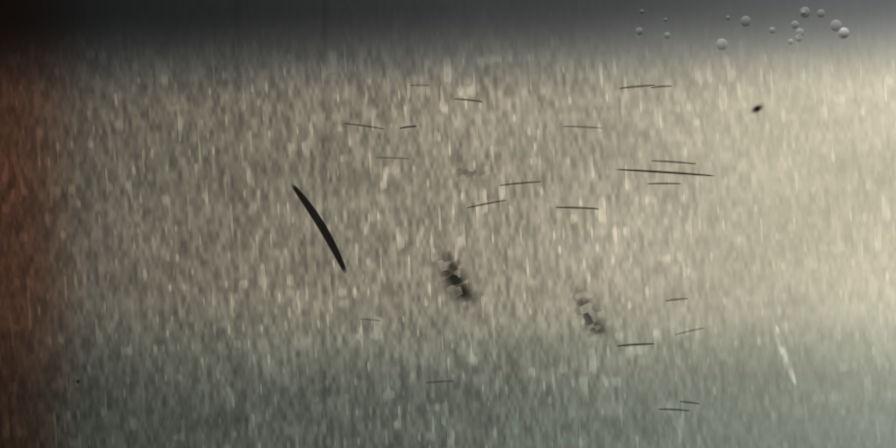
This texture is drawn by a WebGL 2 fragment shader. Its source:

```glsl
#version 300 es
precision highp float;

uniform vec2 u_resolution;
out vec4 fragColor;

float hash(vec2 p) {
    return fract(sin(dot(p, vec2(127.1, 311.7))) * 43758.5);
}

float noise(vec2 p) {
    vec2 cell = floor(p), f = fract(p);
    f = f * f * (3.0 - 2.0 * f);
    float low = mix(hash(cell), hash(cell + vec2(1.0, 0.0)), f.x);
    float high = mix(hash(cell + vec2(0.0, 1.0)), hash(cell + 1.0), f.x);
    return mix(low, high, f.y);
}

float fbm(vec2 p) {
    float sum = 0.0, weight = 0.5;
    for (int i = 0; i < 4; i++) {
        sum += weight * noise(p);
        p = p * 2.1 + 17.3;
        weight *= 0.5;
    }
    return sum;
}

vec2 rotate(vec2 p, float angle) {
    float c = cos(angle), s = sin(angle);
    return vec2(c * p.x + s * p.y, c * p.y - s * p.x);
}

// Tapered, bowed stroke: coverage from 0 to 1
float stroke(vec2 p, vec2 a, vec2 b, float halfWidth, float bow, float soft) {
    vec2 axis = b - a;
    float t = clamp(dot(p - a, axis) / dot(axis, axis), 0.0, 1.0);
    float taper = 4.0 * t * (1.0 - t);
    vec2 normal = normalize(vec2(-axis.y, axis.x));
    float d = length(p - a - axis * t - normal * bow * taper);
    float w = halfWidth * sqrt(taper);
    return (1.0 - smoothstep(w - soft, w + soft, d)) * smoothstep(0.0, 0.3, taper);
}

float spot(vec2 p, vec2 center, vec2 size, float angle) {
    vec2 q = rotate(p - center, angle) / size;
    return exp(-dot(q, q));
}

// Broad reflected light across the curved metal
vec3 sheen(vec2 p) {
    float tone = (0.35 + 0.225 * p.x) * mix(0.72, 1.0, smoothstep(0.0, 0.3, p.x));
    float edge = 0.9 + 0.025 * p.x;
    float shade = smoothstep(edge + 0.07, edge - 0.16, p.y);
    shade = 1.0 - smoothstep(edge - 0.16, edge + 0.07, p.y);
    tone *= mix(0.28 + 0.12 * p.x, 1.0, shade);
    tone *= mix(0.73, 1.0, smoothstep(0.08, 0.36, p.y + 0.03 * sin(p.x * 3.0)));
    tone *= 1.0 + 0.16 * (fbm(p * vec2(3.0, 8.0)) - 0.47);
    vec3 tint = mix(vec3(1.0, 0.94, 0.83), vec3(1.0, 0.965, 0.84), p.x * 0.5);
    tint = mix(vec3(0.93, 0.97, 0.88), tint, smoothstep(0.05, 0.4, p.y));
    tint = mix(vec3(0.92, 0.95, 0.95), tint, shade);
    tint *= mix(vec3(1.08, 0.78, 0.68), vec3(1.0), smoothstep(0.0, 0.22, p.x));
    return tone * tint;
}

// Short upright grain with sparse bright flecks
float brushedGrain(vec2 p) {
    vec2 q = rotate(p, 0.06);
    float streak = noise(q * vec2(105.0, 36.0)) - 0.5;
    float fine = noise(q * vec2(150.0, 65.0) + 41.0) - 0.5;
    float fleck = smoothstep(0.72, 0.97, noise(q * vec2(95.0, 30.0) + 83.0));
    return 0.24 * streak + 0.18 * fine + 0.22 * fleck - 0.02;
}

// Scattered, nearly level hairline scratches
float hairlines(vec2 p, float soft) {
    float ink = 0.0;
    for (int i = 0; i < 20; i++) {
        float id = float(i);
        vec2 center = vec2(0.45 + 1.1 * sqrt(hash(vec2(id, 2.0))), 0.06 + 0.77 * hash(vec2(id, 5.0)));
        float tilt = 0.4 * (hash(vec2(id, 9.0)) - 0.4);
        vec2 arm = (0.02 + 0.035 * hash(vec2(id, 13.0))) * vec2(1.0, tilt);
        float depth = 0.2 + 0.45 * hash(vec2(id, 17.0));
        ink = max(ink, depth * stroke(p, center - arm, center + arm, 0.002, 0.001, soft));
    }
    return ink;
}

// Rubbed marks stepping down to the right
float smudges(vec2 p) {
    float ink = 0.0;
    float ragged = smoothstep(0.25, 0.7, noise(rotate(p, 0.4) * vec2(75.0, 110.0)));
    for (int i = 0; i < 2; i++) {
        float id = float(i);
        vec2 center = vec2(1.015 + 0.3 * id, 0.38 - 0.08 * id);
        float body = spot(p, center, vec2(0.021, 0.052), 0.48);
        float heel = spot(p, center + vec2(0.02, -0.035), vec2(0.024, 0.012), -0.3);
        ink += (0.95 - 0.3 * id) * (body * (0.25 + 0.75 * ragged) + 0.4 * heel);
    }
    ink += 0.3 * ragged * spot(p, vec2(1.05, 0.617), vec2(0.04, 0.018), 0.0);
    return min(ink, 0.85);
}

// Small beads with a lit top and a dark underside
float beads(vec2 p, float soft) {
    float light = 0.0;
    for (int i = 0; i < 18; i++) {
        float id = float(i);
        vec2 center = vec2(1.42 + 0.48 * hash(vec2(id, 23.0)), 0.9 + 0.075 * hash(vec2(id, 29.0)));
        float radius = 0.004 + 0.01 * pow(hash(vec2(id, 31.0)), 2.0);
        vec2 q = p - center;
        float disc = 1.0 - smoothstep(radius - soft, radius + soft, length(q));
        light += disc * clamp(q.y / radius + 0.15, -1.0, 1.0);
    }
    return 0.17 * light;
}

void main() {
    vec2 p = gl_FragCoord.xy / u_resolution.y;
    float soft = 0.003;
    vec3 color = sheen(p);

    float grainFade = (1.0 - 0.85 * smoothstep(0.8, 0.95, p.y)) * mix(1.15, 0.35, smoothstep(0.9, 1.9, p.x));
    color *= 1.0 + grainFade * brushedGrain(p);

    // Faint upright seams
    float seams = exp(-pow((p.x - 0.724) / 0.006, 2.0)) + 0.5 * exp(-pow((p.x - 0.53) / 0.008, 2.0));
    color *= 1.0 - 0.22 * seams * noise(p * vec2(20.0, 9.0));

    // Dark wear, gouge and pits
    float ink = max(hairlines(p, soft), smudges(p));
    ink = max(ink, 0.75 * stroke(p, vec2(1.37, 0.622), vec2(1.6, 0.607), 0.002, 0.001, soft));
    ink = max(ink, 0.95 * stroke(p, vec2(0.648, 0.593), vec2(0.773, 0.387), 0.0085, 0.009, soft));
    ink = max(ink, spot(p, vec2(1.69, 0.757), vec2(0.011, 0.006), 0.5));
    ink = max(ink, 0.8 * spot(p, vec2(0.174, 0.148), vec2(0.005), 0.0));
    color = mix(color, vec3(0.09, 0.085, 0.07), ink);

    // Pale scrape and beads
    float scrape = stroke(p, vec2(1.73, 0.28), vec2(1.78, 0.135), 0.007, -0.004, 0.005);
    color += 0.22 * scrape * noise(p * vec2(110.0, 60.0)) + beads(p, soft);
    fragColor = vec4(clamp(color, 0.0, 1.0), 1.0);
}
```
